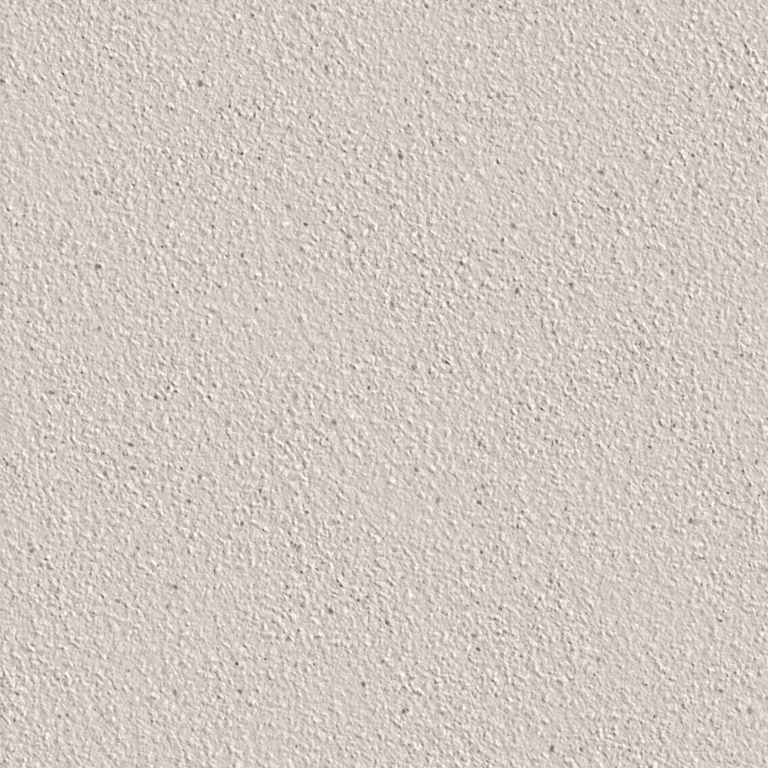
Give the GLSL for this texture, as a WebGL 2 fragment shader.

```glsl
#version 300 es
precision highp float;

uniform vec2 u_resolution;
out vec4 fragColor;

vec3 hash3(vec2 cell) {
    vec3 q = fract(cell.xyx * vec3(0.1031, 0.1030, 0.0973));
    q += dot(q, q.yxz + 33.33);
    return fract((q.xxy + q.yzz) * q.zyx);
}

// Slopes along the light: x of soft scattered bumps, y of packed grains with sharp seams
vec2 grainSlopes(vec2 p, vec2 light) {
    vec2 cell = floor(p);
    float bumps = 0.0, packed = 0.0, total = 0.0;
    for (int y = -1; y <= 1; y++) {
        for (int x = -1; x <= 1; x++) {
            vec2 id = cell + vec2(x, y);
            vec3 rnd = hash3(id);
            vec2 d = p - id - rnd.xy;
            float facing = dot(d, light);
            float dist2 = dot(d, d);
            bumps += (rnd.z * 2.0 - 1.0) * facing * exp(-5.0 * dist2);
            float weight = exp(-13.0 * dist2 + 2.0 * rnd.z);
            packed += weight * facing;
            total += weight;
        }
    }
    return vec2(bumps, packed / total);
}

// Rare small dark holes, each a tilted soft oval
float pits(vec2 p, float chance) {
    vec2 cell = floor(p);
    float cover = 0.0;
    for (int y = -1; y <= 1; y++) {
        for (int x = -1; x <= 1; x++) {
            vec2 id = cell + vec2(x, y);
            vec3 rnd = hash3(id + 71.0);
            vec3 shape = hash3(id + 413.0);
            float tilt = 2.1 + 1.6 * (shape.x - 0.5);
            vec2 along = vec2(cos(tilt), sin(tilt));
            vec2 d = p - id - rnd.xy;
            vec2 oval = vec2(dot(d, along) * 0.65, dot(d, vec2(-along.y, along.x)));
            float radius = 0.09 + 0.1 * shape.y * shape.y;
            float hole = 1.0 - smoothstep(radius * 0.3, radius * 1.3, length(oval));
            cover = max(cover, step(rnd.z, chance) * hole * (0.5 + 0.5 * shape.z));
        }
    }
    return cover;
}

// Broad drifting patches from layered sines, about -1 to 1
float patches(vec2 p) {
    p += 0.05 * sin(p.yx * 17.0 + vec2(1.3, 4.1));
    float broad = sin(p.x * 9.0 + p.y * 13.0 + 0.7) + sin(p.x * 21.0 - p.y * 8.0 + 2.0);
    float small = sin(p.x * 31.0 + p.y * 37.0) + sin(p.y * 47.0 - p.x * 19.0 + 5.0);
    return 0.3 * broad + 0.2 * small;
}

void main() {
    vec2 uv = gl_FragCoord.xy / u_resolution.y;
    vec2 light = normalize(vec2(0.85, 0.5));

    float patchiness = patches(uv);
    float roughness = 1.0 + 0.22 * patchiness;

    // Bend the grid a little so grains vary in size and outline
    vec2 bent = uv + 0.0016 * sin(uv.yx * 290.0 + 3.0 * sin(uv * 83.0));

    // Coarse and fine grains, lit from one side
    mat2 turn = mat2(0.8, 0.6, -0.6, 0.8);
    vec2 coarse = grainSlopes(bent * 142.0, light);
    vec2 fine = grainSlopes(turn * uv * 225.0 + 300.0, turn * light);
    float relief = 0.5 * coarse.x + 0.1 * coarse.y + 0.42 * fine.x + 0.07 * fine.y;
    relief *= roughness;

    // Deeper shadows in the steepest hollows
    float shadow = max(-relief - 0.06, 0.0);
    float tone = 0.822 + relief - 4.5 * shadow * shadow;
    tone -= 0.004 * patchiness;
    tone = mix(tone, 0.4, 0.85 * pits(uv * 56.0, 0.07 * roughness * roughness));

    vec3 color = vec3(tone) - vec3(0.0, 0.029, 0.057);
    fragColor = vec4(clamp(color, 0.0, 0.97), 1.0);
}
```
